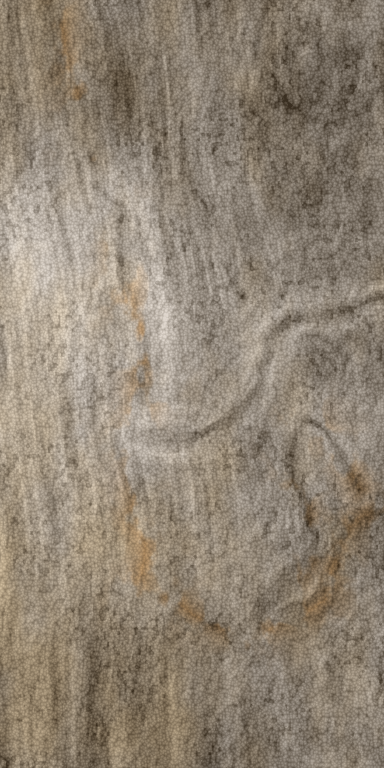
Reproduce this texture procedurally as a Shadertoy shader.

```glsl
// Weathered slate slab: leaning grain streaks, folded mineral veins, rust and grit.
#define DARK_STONE vec3(0.30, 0.26, 0.21)
#define PALE_STONE vec3(0.80, 0.765, 0.725)
#define WARM_TINT vec3(1.01, 0.955, 0.84)
#define RUST vec3(0.56, 0.41, 0.24)
#define BASE_TONE 0.39
#define STREAK_CONTRAST 0.85
#define VEIN_DEPTH 0.30
#define GRIT_SCALE 135.0
#define GRIT_CONTRAST 0.40
#define LEAN 0.14

// Control points of the veins, slab is 1 wide and 2 high
const vec2 VEIN[7] = vec2[7](vec2(.38,.88), vec2(.46,.87), vec2(.54,.87), vec2(.66,1.), vec2(.74,1.14), vec2(.84,1.19), vec2(1.05,1.23));
const vec2 FOLD[7] = vec2[7](vec2(.95,.72), vec2(.88,.86), vec2(.78,.89), vec2(.77,.76), vec2(.82,.58), vec2(.73,.45), vec2(.67,.38));
const vec2 HEM[7] = vec2[7](vec2(1.05,.62), vec2(.92,.65), vec2(.88,.54), vec2(.86,.44), vec2(.74,.37), vec2(.60,.35), vec2(.42,.46));
const vec2 CRACK[7] = vec2[7](vec2(.17,1.95), vec2(.20,1.75), vec2(.28,1.5), vec2(.34,1.25), vec2(.38,1.), vec2(.36,.75), vec2(.37,.45));
const vec2 RIM[7] = vec2[7](vec2(.62,2.05), vec2(.66,1.88), vec2(.74,1.72), vec2(.84,1.68), vec2(.93,1.71), vec2(1.,1.78), vec2(1.05,1.9));
const vec2 SEAM[7] = vec2[7](vec2(.42,1.95), vec2(.43,1.78), vec2(.47,1.62), vec2(.54,1.46), vec2(.57,1.35), vec2(.62,1.25), vec2(.66,1.15));

float hash(vec2 p) {
    vec3 q = fract(p.xyx * 0.1031);
    q += dot(q, q.yzx + 33.33);
    return fract((q.x + q.y) * q.z);
}

float noise(vec2 p) {
    vec2 i = floor(p), f = fract(p);
    f = f * f * (3.0 - 2.0 * f);
    return mix(mix(hash(i), hash(i + vec2(1, 0)), f.x),
               mix(hash(i + vec2(0, 1)), hash(i + vec2(1, 1)), f.x), f.y);
}

float fbm(vec2 p) {
    float sum = 0.0, gain = 0.533;
    for (int i = 0; i < 4; i++) {
        sum += gain * noise(p);
        p = p * 2.03 + 17.3;
        gain *= 0.5;
    }
    return sum;
}

// Distance to the nearest scattered cell centre
float cellular(vec2 p) {
    vec2 cell = floor(p);
    float nearest = 4.0;
    for (int y = -1; y <= 1; y++)
    for (int x = -1; x <= 1; x++) {
        vec2 c = cell + vec2(x, y);
        vec2 d = c + vec2(hash(c), hash(c + 71.7)) - p;
        nearest = min(nearest, dot(d, d));
    }
    return sqrt(nearest);
}

float segment(vec2 p, vec2 a, vec2 b) {
    vec2 ab = b - a;
    return length(p - a - ab * clamp(dot(p - a, ab) / dot(ab, ab), 0.0, 1.0));
}

// Catmull-Rom point at parameter u
vec2 spline(vec2 k[7], float u) {
    int i = int(u);
    float f = u - float(i);
    vec2 a = k[max(i - 1, 0)], b = k[i], c = k[min(i + 1, 6)], d = k[min(i + 2, 6)];
    return b + 0.5 * f * (c - a + f * (2.0 * a - 5.0 * b + 4.0 * c - d + f * (3.0 * (b - c) + d - a)));
}

float curve(vec2 p, vec2 k[7]) {
    float nearest = 9.0;
    vec2 last = k[0];
    for (int i = 1; i <= 24; i++) {
        vec2 next = spline(k, float(i) * 0.25);
        nearest = min(nearest, segment(p, last, next));
        last = next;
    }
    return nearest;
}

float blob(vec2 p, vec2 centre, vec2 radius) {
    vec2 d = (p - centre) / radius;
    return exp(-dot(d, d));
}

void mainImage(out vec4 fragColor, in vec2 fragCoord) {
    vec2 p = fragCoord / iResolution.xy * vec2(1.0, 2.0);

    // Wavy and ragged displacement of the veins
    vec2 ragged = vec2(fbm(p * 9.0), fbm(p * 9.0 + 40.0)) - 0.5;
    vec2 q = p + 0.07 * ragged + 0.008 * sin(p.yx * vec2(17.0, 23.0));
    float vein = curve(q, VEIN), fold = curve(q, FOLD), hem = curve(q, HEM);
    float crack = curve(q, CRACK), rim = curve(q, RIM), seam = curve(q, SEAM);
    float knot = abs(length((q - vec2(0.82, 1.04)) * vec2(1.2, 1.0)) - 0.055);
    float bend = min(min(vein, fold), min(hem, knot));
    float patchy = smoothstep(0.30, 0.65, fbm(p * 11.0 + 8.0));

    // Broad light and dark areas
    float tone = BASE_TONE + 0.36 * blob(p, vec2(0.06, 1.18), vec2(0.40, 0.50))
        + 0.17 * blob(p, vec2(0.52, 1.05), vec2(0.38, 0.50))
        + 0.10 * blob(p, vec2(0.1, 0.55), vec2(0.5, 0.35))
        + 0.45 * (fbm(p * 3.5 + 5.0) - 0.5);

    // Streaks leaning down the slab, turning to follow the folds
    float s = p.x + LEAN * max(p.y - 0.7, 0.0) + 0.05 * (fbm(p * vec2(4.0, 2.5)) - 0.5) + 0.006 * sin(p.y * 9.0);
    float streak = 0.6 * fbm(vec2(s * 20.0, p.y * 1.7)) + 0.6 * fbm(vec2(s * 62.0, p.y * 4.5)) - 0.1;
    float mottle = fbm(p * vec2(24.0, 14.0));
    float layers = fbm(vec2(bend * 42.0, (p.x + p.y) * 3.0));
    float grain = mix(streak, mottle, 0.55 * smoothstep(0.45, 0.8, p.x));
    grain = mix(grain, layers, 0.85 * exp(-bend * 11.0));
    tone += STREAK_CONTRAST * (grain - 0.5);

    // Pale margins around dark vein cores
    tone += 0.20 * exp(-pow((vein - 0.035) / 0.025, 2.0)) + 0.10 * exp(-pow((fold - 0.04) / 0.025, 2.0));
    tone += 0.16 * patchy * exp(-pow((crack - 0.05) / 0.04, 2.0)) * smoothstep(0.6, 1.0, p.y);
    float core = exp(-pow(vein / 0.011, 2.0)) + exp(-pow(fold / 0.015, 2.0)) + 0.7 * exp(-pow(hem / 0.013, 2.0));
    core += patchy * (exp(-pow(crack / 0.013, 2.0)) + 0.7 * exp(-pow(rim / 0.011, 2.0)) + 0.5 * exp(-pow(seam / 0.012, 2.0)));
    core += 0.6 * blob(q, vec2(0.82, 1.04), vec2(0.03, 0.045));
    tone -= VEIN_DEPTH * core * (0.4 + 0.6 * patchy);

    // Mineral grit, small pits and side-lit relief
    float grit = cellular(p * GRIT_SCALE);
    tone += GRIT_CONTRAST * (0.45 - grit);
    tone -= 0.20 * smoothstep(0.62, 0.78, noise(p * vec2(110.0, 80.0))) * patchy;
    vec2 r = vec2(s, p.y) * vec2(75.0, 38.0);
    tone += 0.35 * (fbm(r) - fbm(r + vec2(0.5, -0.4)));

    // Colour: grey stone, ochre areas and rust beside the veins
    vec3 color = mix(DARK_STONE, PALE_STONE, clamp(tone, -0.15, 1.15));
    float warm = 0.9 * blob(p, vec2(0.1, 0.2), vec2(0.65, 0.65)) + 0.7 * blob(p, vec2(0.05, 1.95), vec2(0.35, 0.4));
    warm += 1.6 * (fbm(p * vec2(9.0, 5.0) + 23.0) - 0.5);
    color *= mix(vec3(1.0), WARM_TINT, clamp(warm, 0.0, 1.0));
    float stain = exp(-min(min(fold, hem), crack) * 28.0) * smoothstep(0.50, 0.68, fbm(p * vec2(16.0, 12.0) + 61.0));
    color = mix(color, RUST * (0.6 + 0.8 * tone), 0.65 * stain);
    fragColor = vec4(clamp(color, 0.0, 1.0), 1.0);
}
```
